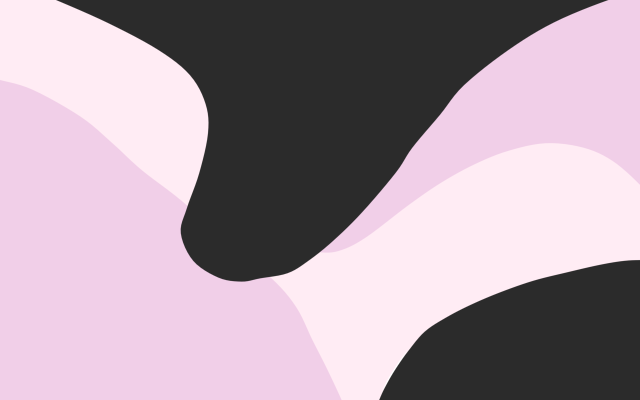
Write a Shadertoy shader that draws this background.

```glsl
// Flat paper-cut waves: mauve hills on pale pink, with a dark lobe hanging from
// the top and a dark mound at lower right. Each edge is a Catmull-Rom spline;
// its distance and ray-crossing parity give a smooth coverage mask.

#define DARK   vec3(0.17, 0.17, 0.17)
#define MAUVE  vec3(0.945, 0.81, 0.91)
#define PALE   vec3(1.0, 0.925, 0.955)
#define CANVAS vec2(160.0, 100.0)  // working units: hundredths of the height
#define KNOTS  15                  // the first and last only set end tangents
#define STEPS  6                   // straight pieces per spline span
#define RIM_WIDTH 0.35

// Which way the parity ray runs from a point
const float UP = 1.0, DOWN = -1.0;

const vec2 lobeLeft[KNOTS] = vec2[KNOTS](
    vec2(0.0, 105.2), vec2(9.4, 101.7), vec2(14.0, 100.0), vec2(27.1, 94.2),
    vec2(39.6, 87.5), vec2(47.5, 81.2), vec2(51.4, 74.0), vec2(52.0, 66.7),
    vec2(49.8, 56.7), vec2(46.7, 47.9), vec2(45.2, 41.7), vec2(48.3, 34.8),
    vec2(54.6, 30.6), vec2(60.4, 29.6), vec2(65.0, 30.4));

const vec2 lobeRight[KNOTS] = vec2[KNOTS](
    vec2(54.6, 30.6), vec2(60.4, 29.6), vec2(65.0, 30.4), vec2(71.9, 31.7),
    vec2(77.1, 34.8), vec2(83.3, 39.8), vec2(90.6, 47.0), vec2(99.0, 56.9),
    vec2(103.1, 63.1), vec2(110.0, 71.3), vec2(116.0, 78.7), vec2(127.1, 87.5),
    vec2(138.5, 94.4), vec2(152.1, 100.0), vec2(162.5, 102.9));

const vec2 leftHill[KNOTS] = vec2[KNOTS](
    vec2(-12.5, 82.0), vec2(-5.2, 81.0), vec2(0.0, 80.0), vec2(8.3, 77.5),
    vec2(20.2, 70.8), vec2(28.1, 64.2), vec2(35.4, 57.5), vec2(45.4, 49.8),
    vec2(56.2, 40.0), vec2(67.7, 30.6), vec2(74.0, 23.3), vec2(78.1, 15.0),
    vec2(81.7, 7.9), vec2(85.4, 0.0), vec2(88.5, -7.3));

const vec2 rightWave[KNOTS] = vec2[KNOTS](
    vec2(62.5, 39.6), vec2(70.8, 38.3), vec2(80.2, 36.9), vec2(85.4, 37.5),
    vec2(91.7, 40.8), vec2(102.1, 48.7), vec2(110.4, 54.4), vec2(118.8, 59.0),
    vec2(127.1, 62.3), vec2(136.5, 64.2), vec2(145.8, 63.1), vec2(153.1, 59.8),
    vec2(160.0, 53.8), vec2(164.6, 48.3), vec2(168.8, 42.7));

const vec2 darkMound[KNOTS] = vec2[KNOTS](
    vec2(91.7, -8.3), vec2(94.8, 0.0), vec2(96.7, 4.0), vec2(99.0, 7.9),
    vec2(102.1, 12.3), vec2(106.2, 17.1), vec2(111.5, 20.6), vec2(117.7, 23.8),
    vec2(125.0, 26.9), vec2(133.3, 29.8), vec2(141.7, 31.9), vec2(150.0, 33.8),
    vec2(156.2, 34.8), vec2(161.5, 35.0), vec2(166.7, 35.0));

vec2 catmullRom(vec2 a, vec2 b, vec2 c, vec2 d, float t) {
    return b + 0.5 * t * (c - a + t * (2.0 * a - 5.0 * b + 4.0 * c - d
             + t * (3.0 * (b - c) + d - a)));
}

// Returns (distance to the curve, -1 after an odd number of ray crossings)
vec2 traceCurve(vec2 p, vec2 knots[KNOTS], float rayDir) {
    float nearest = 1e6, side = 1.0;
    vec2 a = knots[1];
    for (int i = 1; i < KNOTS - 2; i++) {
        for (int j = 1; j <= STEPS; j++) {
            vec2 b = catmullRom(knots[i - 1], knots[i], knots[i + 1], knots[i + 2],
                                float(j) / float(STEPS));
            vec2 ab = b - a, ap = p - a;
            vec2 gap = ap - ab * clamp(dot(ap, ab) / dot(ab, ab), 0.0, 1.0);
            nearest = min(nearest, dot(gap, gap));
            if ((a.x <= p.x) != (b.x <= p.x)) {
                float rise = ab.y * ap.x / ab.x - ap.y;
                if (rise * rayDir > 0.0) side = -side;
            }
            a = b;
        }
    }
    return vec2(sqrt(nearest), side);
}

float coverage(float signedDist, float pixel) {
    return smoothstep(0.7, -0.7, signedDist / pixel);
}

void mainImage(out vec4 fragColor, in vec2 fragCoord) {
    vec2 p = fragCoord / iResolution.xy * CANVAS;
    float pixel = CANVAS.y / iResolution.y;

    vec2 hill  = traceCurve(p, leftHill, UP);
    vec2 wave  = traceCurve(p, rightWave, DOWN);
    vec2 mound = traceCurve(p, darkMound, UP);
    vec2 lobeA = traceCurve(p, lobeLeft, DOWN);
    vec2 lobeB = traceCurve(p, lobeRight, DOWN);
    float moundDist = mound.x * mound.y;
    float lobeDist = min(lobeA.x, lobeB.x) * lobeA.y * lobeB.y;

    // Mauve layers
    vec3 color = mix(PALE, MAUVE, coverage(hill.x * hill.y, pixel));
    color = mix(color, MAUVE, coverage(wave.x * wave.y, pixel));

    // Thin white rim on the steep foot of the mound
    float rimFade = smoothstep(1.0, 5.0, p.y) * smoothstep(14.0, 9.0, p.y);
    color = mix(color, vec3(1.0), rimFade * coverage(moundDist - RIM_WIDTH, pixel));

    // Dark layers
    color = mix(color, DARK, coverage(moundDist, pixel));
    color = mix(color, DARK, coverage(lobeDist, pixel));
    fragColor = vec4(color, 1.0);
}
```
